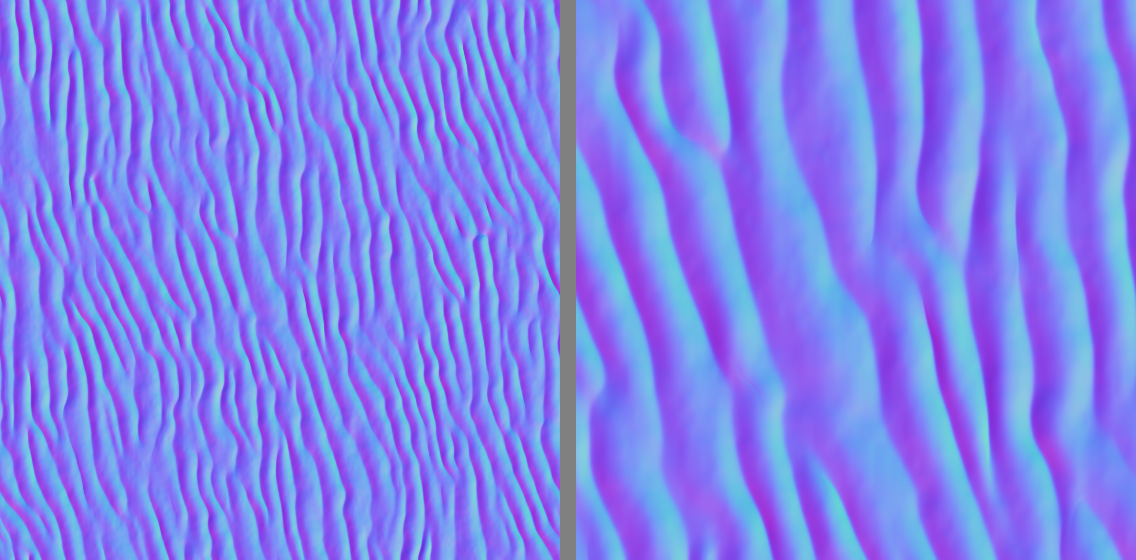
Left, the full canvas; right, a detail of the centre.
This texture map is drawn by a Shadertoy shader. Its source:

```glsl
// Tiling normal map of wind-blown sand ripples that lean, fork and fade out.
// Scattered wave packets are summed as complex numbers; their phase shapes
// sharp crests, and finite differences of that height give the normal.

#define CELLS vec2(12.0, 6.0)   // wrapping grid that scatters the packets
#define PACKETS 3               // wave packets per cell
#define PACKET_SIZE vec2(0.06, 0.145) // radius across and along the ripples
#define RIPPLES 26.0            // mean ripple count over the canvas
#define SPREAD 9.0              // variation of that count
#define TILT 0.2                // mean lean of the ripples in radians
#define SLOPE 0.76              // steepness of the ripple flanks
#define CREST 0.03              // roundness of the crests
#define WAVINESS 0.012          // sideways wobble of the ripples
#define GRAIN 0.0009            // height of the fine surface relief

const float PI = 3.14159;

float hash(vec2 p, float seed) {
    return fract(sin(dot(p + seed * 17.3, vec2(127.1, 311.7))) * 43758.55);
}

// Value noise that wraps after a whole number of cells.
float noise(vec2 uv, vec2 period, float seed) {
    vec2 p = uv * period;
    vec2 i = floor(p), f = p - i;
    f = f * f * f * (f * (f * 6.0 - 15.0) + 10.0);
    vec2 a = mod(i, period), b = mod(i + 1.0, period);
    float low = mix(hash(a, seed), hash(vec2(b.x, a.y), seed), f.x);
    float high = mix(hash(vec2(a.x, b.y), seed), hash(b, seed), f.x);
    return mix(low, high, f.y) - 0.5;
}

// Lean of the ripples, drifting slowly over the canvas.
float leanAt(vec2 c) {
    return TILT + 0.12 * sin(2.0 * PI * (c.x + 2.0 * c.y))
                + 0.1 * sin(2.0 * PI * (2.0 * c.x - c.y) + 1.3);
}

// Complex sum of all wave packets that reach this point.
vec2 waveSum(vec2 p) {
    vec2 home = floor(p * CELLS), sum = vec2(0.0);
    for (int y = -1; y <= 1; y++)
    for (int x = -1; x <= 1; x++) {
        vec2 cell = home + vec2(x, y);
        vec2 id = mod(cell, CELLS);
        for (int k = 0; k < PACKETS; k++) {
            float seed = float(k) * 5.0 + 1.0;
            vec2 jitter = vec2(hash(id, seed), hash(id, seed + 1.0));
            vec2 center = (cell + jitter) / CELLS;
            float lean = leanAt(center) + 0.3 * (hash(id, seed + 2.0) - 0.5);
            vec2 across = vec2(cos(lean), sin(lean));
            vec2 d = p - center;
            vec2 local = vec2(dot(d, across), dot(d, vec2(-across.y, across.x)));
            vec2 r = local / PACKET_SIZE;
            float window = max(0.0, 1.0 - dot(r, r));
            if (window > 0.0) {
                float count = RIPPLES + SPREAD * (2.0 * hash(id, seed + 3.0) - 1.0);
                float phase = 2.0 * PI * (count * local.x + hash(id, seed + 4.0));
                sum += window * window * vec2(cos(phase), sin(phase));
            }
        }
    }
    return sum;
}

float height(vec2 uv) {
    // Wobble the ripples sideways.
    vec2 p = uv;
    p.x += WAVINESS * noise(uv, vec2(11.0, 15.0), 31.0);
    p.x += 0.5 * WAVINESS * noise(uv, vec2(26.0, 34.0), 32.0);

    // Sharp crests and rounded troughs, fading where packets cancel.
    vec2 wave = waveSum(p);
    float energy = dot(wave, wave);
    float cosine = wave.x * inversesqrt(energy + 1e-5);
    float strength = sqrt(energy / (energy + 0.4));
    float ripple = 0.64 - sqrt(0.5 - 0.5 * cosine + CREST);
    float h = SLOPE / (PI * RIPPLES) * strength * ripple;

    // Soft swells and fine grain.
    h += 0.0028 * noise(p, vec2(42.0, 17.0), 41.0);
    h += GRAIN * noise(uv, vec2(76.0, 46.0), 42.0);
    h += 0.35 * GRAIN * noise(uv, vec2(150.0, 110.0), 43.0);
    return h;
}

void mainImage(out vec4 fragColor, in vec2 fragCoord) {
    vec2 uv = fragCoord / iResolution.xy;
    const vec2 stepSize = vec2(0.0012, 0.0);
    float h = height(uv);
    vec2 slope = vec2(height(uv + stepSize.xy) - h,
                      height(uv + stepSize.yx) - h) / stepSize.x;

    // Red holds the slope down the canvas, green the slope to the right.
    vec3 normal = normalize(vec3(-slope.y, slope.x, 1.0));
    vec3 color = vec3(0.5, 0.51, 0.475) + vec3(0.5, 0.5, 0.49) * normal;
    fragColor = vec4(color, 1.0);
}
```
